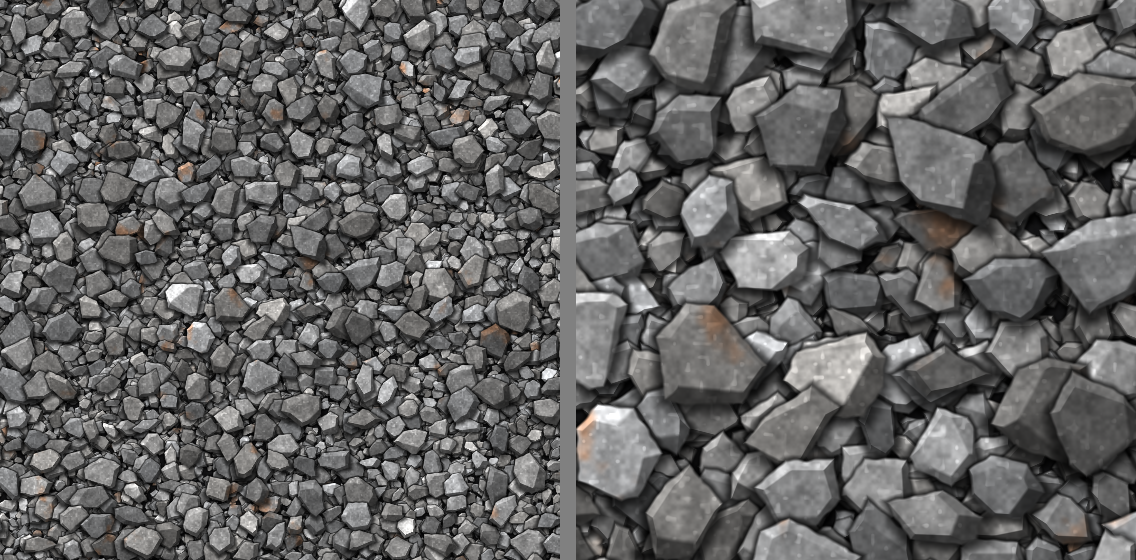
Left: the whole. Right: its middle third, enlarged.
A three.js fragment shader for this texture:

```glsl
varying vec2 vUv;

const int LAYERS = 5;
const int FACETS = 7;
const float TAU = 6.2832;
const float EDGE_BLUR = 0.0011;
const vec3 LIGHT = vec3(-0.35, 0.68, 0.64);
const vec3 GAP_COLOR = vec3(0.07, 0.07, 0.075);
const vec3 RUST_COLOR = vec3(0.60, 0.42, 0.30);

float hash(vec2 p) {
  vec3 q = fract(p.xyx * 0.1031);
  q += dot(q, q.yzx + 33.33);
  return fract((q.x + q.y) * q.z);
}

vec2 hash2(vec2 p) {
  return vec2(hash(p), hash(p + vec2(41.7, 19.3)));
}

float noise(vec2 p) {
  vec2 i = floor(p);
  vec2 f = fract(p);
  f = f * f * (3.0 - 2.0 * f);
  float low = mix(hash(i), hash(i + vec2(1.0, 0.0)), f.x);
  float high = mix(hash(i + vec2(0.0, 1.0)), hash(i + 1.0), f.x);
  return mix(low, high, f.y);
}

float fbm(vec2 p) {
  float sum = 0.0;
  float gain = 0.5;
  for (int i = 0; i < 4; i++) {
    sum += gain * noise(p);
    p = p * 2.07 + 13.1;
    gain *= 0.5;
  }
  return sum / 0.9375;
}

vec2 rotate(vec2 p, float angle) {
  float c = cos(angle);
  float s = sin(angle);
  return vec2(c * p.x + s * p.y, c * p.y - s * p.x);
}

// Convex chipped stone: x is the outline distance, y the facet lighting
vec2 stone(vec2 p, vec2 seed, float radius, vec3 light) {
  vec2 tilt = (hash2(seed + 5.3) - 0.5) * 0.7;
  float height = radius * 0.34 - dot(p, tilt);
  float shade = max(dot(normalize(vec3(tilt, 1.0)), light), 0.0);
  float outline = -radius;
  for (int k = 0; k < FACETS; k++) {
    vec2 rnd = hash2(seed + float(k + 1) * vec2(7.31, 3.17));
    float angle = TAU * (float(k) + 0.85 * rnd.x) / float(FACETS);
    vec2 normal = vec2(cos(angle), sin(angle));
    float dist = dot(p, normal) - radius * mix(0.66, 1.0, rnd.y);
    float slope = mix(0.7, 3.5, fract(rnd.x * 7.0 + rnd.y * 5.0));
    float facetHeight = -dist * slope;
    float facetShade = max(dot(normalize(vec3(normal * slope, 1.0)), light), 0.0);
    float blur = radius * 0.06;
    shade = mix(shade, facetShade, smoothstep(-blur, blur, height - facetHeight));
    height = min(height, facetHeight);
    outline = max(outline, dist);
  }
  return vec2(outline, shade);
}

// Mineral mottling, pale specks and dark pits, as a brightness factor
float mineralGrain(vec2 p, vec2 seed) {
  vec2 q = p + seed * 0.37;
  float mottle = fbm(q * 85.0);
  float fine = noise(q * 340.0);
  float specks = smoothstep(0.72, 0.95, noise(q * 250.0 + 31.0));
  return 0.64 + 0.48 * mottle + 0.22 * fine + 0.22 * specks;
}

vec3 stoneColor(vec2 p, vec2 seed, float shade) {
  vec2 rnd = hash2(seed + 71.9);
  float tone = mix(0.41, 0.67, rnd.x) + 0.2 * smoothstep(0.9, 0.98, rnd.y);
  float value = tone * (0.42 + 0.8 * shade) * mineralGrain(p, seed);
  vec3 tint = mix(vec3(0.99, 1.0, 1.015), vec3(1.015, 1.0, 0.98), hash(seed + 9.1));
  float rust = smoothstep(0.62, 0.82, fbm(p * 24.0 + 3.0)) * step(0.72, hash(seed + 2.7));
  return value * mix(tint, RUST_COLOR * 1.9, 0.75 * rust);
}

// Lay one jittered grid of stones, with contact shadows, over the ground
vec3 layStones(vec3 ground, vec2 p, float count, float coverage, float layer) {
  vec2 cell = floor(p * count);
  for (int j = 1; j >= -1; j--) {
    for (int i = -1; i <= 1; i++) {
      vec2 id = cell + vec2(float(i), float(j));
      vec2 seed = id + 10.0 + layer * vec2(83.0, 57.0);
      if (hash(seed + 0.5) > coverage) continue;
      vec2 rnd = hash2(seed + 23.7);
      vec2 offset = p - (id + 0.5 + 0.7 * (hash2(seed) - 0.5)) / count;
      float angle = (rnd.x + hash(seed + 3.9) - 1.0) * 2.0;
      float aspect = mix(1.0, 2.0, rnd.y * rnd.y);
      vec2 local = rotate(offset, angle) * vec2(1.0, aspect);
      vec3 light = vec3(rotate(LIGHT.xy, angle), LIGHT.z);
      float radius = mix(0.5, 0.8, hash(seed + 6.1)) / count;
      vec2 hit = stone(local, seed, radius, light);
      float dist = hit.x / mix(1.0, aspect, 0.5) + 0.0016 * (noise(p * 170.0 + seed) - 0.5);
      float reach = mix(0.09, 0.24, smoothstep(0.3, -0.3, offset.y * count)) / count;
      ground *= 1.0 - 0.68 * (1.0 - smoothstep(0.0, reach, dist));
      float mask = 1.0 - smoothstep(-EDGE_BLUR, EDGE_BLUR, dist);
      if (mask > 0.0) ground = mix(ground, stoneColor(p, seed, hit.y), mask);
    }
  }
  return ground;
}

void main() {
  vec3 color = GAP_COLOR * (0.6 + 0.8 * fbm(vUv * 120.0));
  for (int i = 0; i < LAYERS; i++) {
    float layer = float(i);
    color = layStones(color, vUv, 66.0 * pow(0.75, layer), 0.95 - 0.13 * layer, layer);
  }
  gl_FragColor = vec4(clamp(color, 0.0, 1.0), 1.0);
}
```
